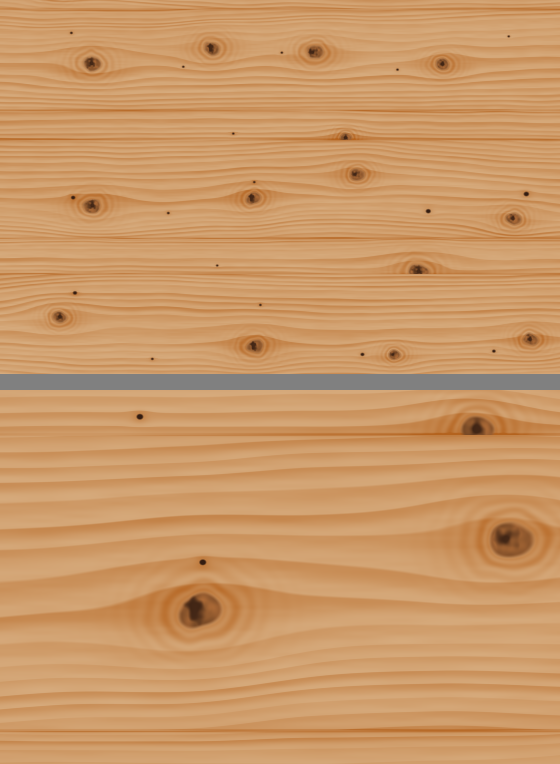
Top: the whole. Bottom: its middle third, enlarged.
Reproduce this texture procedurally as a Shadertoy shader.

```glsl
const vec3 PALE_WOOD = vec3(0.847, 0.685, 0.510);
const vec3 DARK_GRAIN = vec3(0.750, 0.480, 0.240);
const vec3 KNOT_BROWN = vec3(0.600, 0.370, 0.190);
const vec3 KNOT_HEART = vec3(0.200, 0.110, 0.065);
const int PLANKS = 6;
const float SEAMS[7] = float[](-0.02, 0.268, 0.363, 0.627, 0.705, 0.975, 1.2);
const float WIDE_PLANK = 0.2;     // planks taller than this carry many knots
const int KNOTS = 4;
const int PINS = 5;
const float GRAIN_FREQ = 30.0;    // rings per unit height at a plank's middle
const float GRAIN_WAVE = 0.055;
const float GRAIN_DEPTH = 0.46;
const float BASE_TONE = 0.03;
const float CLOUD_DEPTH = 0.14;
const float FIBRE_DEPTH = 0.11;
const float SEAM_DEPTH = 0.75;

float hash(vec2 p) {
    return fract(sin(dot(p, vec2(127.1, 311.7))) * 43758.5);
}

float noise(vec2 p) {
    vec2 i = floor(p), f = fract(p);
    f = f * f * (3.0 - 2.0 * f);
    return mix(mix(hash(i), hash(i + vec2(1, 0)), f.x),
               mix(hash(i + vec2(0, 1)), hash(i + vec2(1, 1)), f.x), f.y);
}

// Jittered position along a plank: one slot per item
vec2 scatter(float slot, float count, float seed, float aspect, float mid, float halfH) {
    float x = (slot + 0.15 + 0.7 * hash(vec2(slot, seed))) / count * aspect;
    float y = mid + halfH * 1.3 * (hash(vec2(seed, slot + 7.3)) - 0.5);
    return vec2(x, y);
}

void mainImage(out vec4 fragColor, in vec2 fragCoord) {
    vec2 p = fragCoord / iResolution.y;
    float aspect = iResolution.x / iResolution.y;
    float px = 1.0 / iResolution.y;

    // Find the plank
    int id = 0;
    for (int i = 1; i < PLANKS; i++) if (p.y >= SEAMS[i]) id = i;
    float lo = SEAMS[id], hi = SEAMS[id + 1];
    float mid = 0.5 * (lo + hi), halfH = 0.5 * (hi - lo);
    float seed = float(id) * 3.7 + 1.3;
    bool wide = hi - lo > WIDE_PLANK;

    float bend = 0.0, tone = BASE_TONE, wood = 0.0, heart = 0.0;

    // Knots push the grain aside and carry their own rings
    int knotCount = wide ? KNOTS : 1;
    for (int j = 0; j < knotCount; j++) {
        float fj = float(j);
        vec2 k = scatter(fj, float(knotCount), seed, aspect, mid, halfH);
        if (!wide) k.y = lo + 0.1 * halfH;
        float radius = mix(0.011, 0.023, hash(vec2(fj + 4.1, seed)));
        vec2 d = p - k;
        vec2 e = d * vec2(0.5, 1.0) / (2.7 * radius);
        bend -= d.y * exp(-dot(e, e));

        float q = length(d * vec2(0.8, 1.0)) / radius;
        q += 0.35 * (noise(d * 55.0 + seed + fj) - 0.5);
        float collar = smoothstep(0.9, 1.2, q) * exp(-max(q - 1.0, 0.0) * 1.1);
        tone += collar * (0.45 + 0.35 * sin(q * 9.0));
        vec2 flare = d / vec2(5.5, 1.6) / radius;
        tone += 0.16 * exp(-dot(flare, flare));

        float soft = 1.5 * px / radius;
        float core = 1.0 - smoothstep(0.85 - soft, 0.95 + soft, q);
        wood = max(wood, core);
        vec2 off = d / radius + vec2(0.2, -0.1);
        float pith = 1.0 - smoothstep(0.1, 0.75, length(off) + 0.6 * (noise(d * 160.0 + fj) - 0.5));
        heart = max(heart, core * (0.85 * pith + 0.15 * smoothstep(0.5, 0.8, q)));
    }

    // Small dark pin knots
    int pinCount = wide ? PINS : 1;
    for (int j = 0; j < pinCount; j++) {
        float fj = float(j);
        vec2 k = scatter(fj, float(pinCount), seed + 51.7, aspect, mid, halfH);
        float radius = mix(0.0022, 0.0060, pow(hash(vec2(fj, seed + 9.2)), 2.0));
        vec2 d = p - k;
        float q = length(d * vec2(0.85, 1.0)) / radius;
        vec2 e = d * vec2(0.5, 1.0) / (2.5 * radius);
        bend -= 0.8 * d.y * exp(-dot(e, e));
        tone += 0.35 * exp(-q * q * 0.2);
        heart = max(heart, 1.0 - smoothstep(1.0 - px / radius, 1.0 + px / radius, q));
    }

    // Growth rings: sparse in the middle of a plank, dense at its edges
    float wave = noise(vec2(p.x * 1.6 + seed * 5.0, p.y * 5.0)) - 0.5;
    wave += 0.12 * (noise(vec2(p.x * 9.0, p.y * 22.0 + seed)) - 0.5);
    float u = (p.y + bend + GRAIN_WAVE * wave - mid) / halfH;
    float phase = GRAIN_FREQ * halfH * u * (1.0 + 0.9 * abs(u));
    phase += 0.9 * noise(vec2(phase * 0.6, seed));
    float blur = clamp(1.2 * fwidth(phase), 0.10, 0.45);
    float s = fract(phase);
    float ring = smoothstep(0.1, 1.0 - blur, s) * (1.0 - smoothstep(1.0 - blur, 1.0, s));
    float weight = 0.35 + 0.95 * hash(vec2(floor(phase), seed));
    weight *= 0.55 + 0.7 * noise(vec2(p.x * 3.0, floor(phase) * 2.3 + seed));
    tone += GRAIN_DEPTH * ring * weight;

    // Soft clouds and fine fibres
    tone += CLOUD_DEPTH * noise(vec2(p.x * 2.5, p.y * 14.0 + seed));
    tone += FIBRE_DEPTH * noise(vec2(p.x * 28.0, p.y * 260.0));

    // Seams between planks
    float edge = min(p.y - lo, hi - p.y);
    float seam = float(id) + step(mid, p.y);
    float strength = 0.3 + 0.7 * noise(vec2(p.x * 3.5, seam * 7.1));
    tone += SEAM_DEPTH * strength * (0.45 * exp(-edge / 0.009) + 0.7 * (1.0 - smoothstep(0.0008, 0.0008 + 1.5 * px, edge)));

    vec3 color = mix(PALE_WOOD, DARK_GRAIN, clamp(tone, 0.0, 1.45));
    vec3 knotWood = KNOT_BROWN * (0.85 + 0.3 * noise(p * 150.0));
    color = mix(color, knotWood, wood);
    color = mix(color, KNOT_HEART, heart);
    fragColor = vec4(color, 1.0);
}
```
